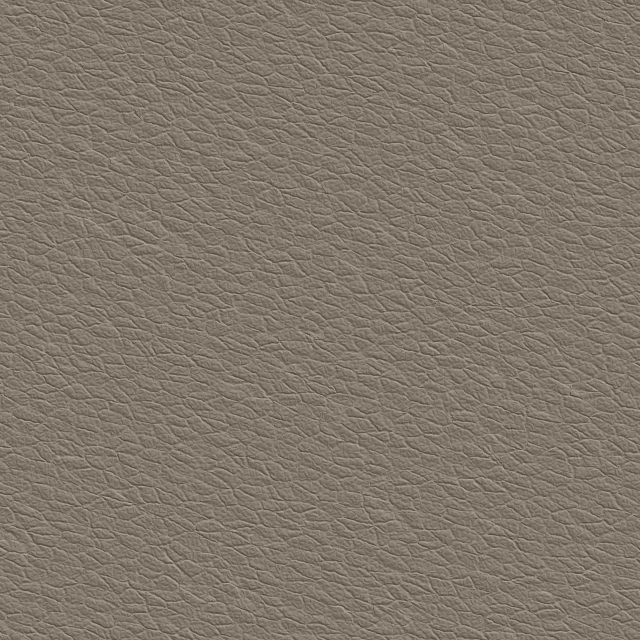
Write a three.js fragment shader that draws this texture.

```glsl
varying vec2 vUv;

const vec3 LEATHER = vec3(0.510, 0.470, 0.419);
const vec3 SHADE_TINT = vec3(1.0, 1.0, 0.96);
const vec2 LIGHT_DIR = vec2(0.42, 0.91);

vec2 hash2(vec2 p) {
  vec3 h = fract(p.xyx * vec3(0.1031, 0.1030, 0.0973));
  h += dot(h, h.yzx + 33.33);
  return fract((h.xx + h.yz) * h.zy);
}

float cornerSlope(vec2 cell, vec2 offset) {
  return dot(hash2(cell + 300.0) * 2.0 - 1.0, offset);
}

float gradientNoise(vec2 p) {
  vec2 i = floor(p);
  vec2 f = fract(p);
  vec2 u = f * f * f * (f * (f * 6.0 - 15.0) + 10.0);
  vec2 e = vec2(1.0, 0.0);
  float low = mix(cornerSlope(i, f), cornerSlope(i + e, f - e), u.x);
  float high = mix(cornerSlope(i + e.yx, f - e.yx), cornerSlope(i + e.xx, f - e.xx), u.x);
  return mix(low, high, u.y);
}

vec2 warp(vec2 p, float frequency, float amount) {
  vec2 q = p * frequency;
  return p + amount * vec2(gradientNoise(q + 3.7), gradientNoise(q + 51.3));
}

// Distance to the border between the two nearest cell centres
float cellBorder(vec2 p, float jitter) {
  vec2 i = floor(p);
  vec2 f = fract(p);
  vec2 nearest = vec2(4.0);
  vec2 second = vec2(5.0);
  for (int y = -1; y <= 1; y++) {
    for (int x = -1; x <= 1; x++) {
      vec2 g = vec2(float(x), float(y));
      vec2 r = g + 0.5 + jitter * (hash2(i + g + 200.0) - 0.5) - f;
      float d = dot(r, r);
      if (d < dot(nearest, nearest)) {
        second = nearest;
        nearest = r;
      } else if (d < dot(second, second)) {
        second = r;
      }
    }
  }
  float gap = dot(second, second) - dot(nearest, nearest);
  return 0.5 * gap / max(length(second - nearest), 0.001);
}

// Rotate so that x runs along the grain
vec2 alongGrain(vec2 p, float angle) {
  float c = cos(angle);
  float s = sin(angle);
  return vec2(c * p.x + s * p.y, c * p.y - s * p.x);
}

float pebbles(vec2 p, vec2 density) {
  float d = cellBorder(warp(p * density, 1.1, 0.3), 0.88);
  return 0.8 * smoothstep(0.0, 0.13, d) + 0.2 * smoothstep(0.0, 0.4, d);
}

float granules(vec2 p, vec2 density) {
  float d = cellBorder(warp(p * density, 0.9, 0.4), 0.95);
  return smoothstep(0.0, 0.36, d);
}

// Long creases along the zero lines of stretched noise
float folds(vec2 p, vec2 density) {
  float line = smoothstep(0.0, 0.09, abs(gradientNoise(p * density)));
  float presence = smoothstep(-0.05, 0.2, gradientNoise(p * density * 0.7 + 17.0));
  return mix(1.0, line, presence);
}

float leatherHeight(vec2 uv) {
  vec2 wavy = warp(warp(uv, 6.0, 0.010), 120.0, 0.0022);
  vec2 p = alongGrain(wavy, -0.32);
  float depth = mix(0.4, 1.0, smoothstep(-0.25, 0.2, gradientNoise(p * vec2(27.0, 48.0))));
  float height = depth * pebbles(p, vec2(25.0, 56.0));
  height += 0.5 * folds(alongGrain(wavy, -0.66), vec2(11.0, 36.0));
  height += 0.36 * granules(p, vec2(98.0, 124.0));
  height += 0.26 * gradientNoise(p * vec2(225.0, 235.0));
  return height;
}

void main() {
  // Relief lit from above, slightly right
  vec2 stepToLight = LIGHT_DIR * 0.0010;
  float lower = leatherHeight(vUv - stepToLight);
  float upper = leatherHeight(vUv + stepToLight);
  float slope = lower - upper;
  float relief = 0.26 * slope / (1.0 + 0.6 * abs(slope));

  // Pale thin creases and pore specks
  float valley = smoothstep(1.0, 0.4, 0.5 * (lower + upper));
  float pores = 0.02 * gradientNoise(vUv * 240.0);
  float shade = relief + 0.03 * (valley - 0.2) + pores;

  gl_FragColor = vec4(LEATHER + SHADE_TINT * shade, 1.0);
}
```
